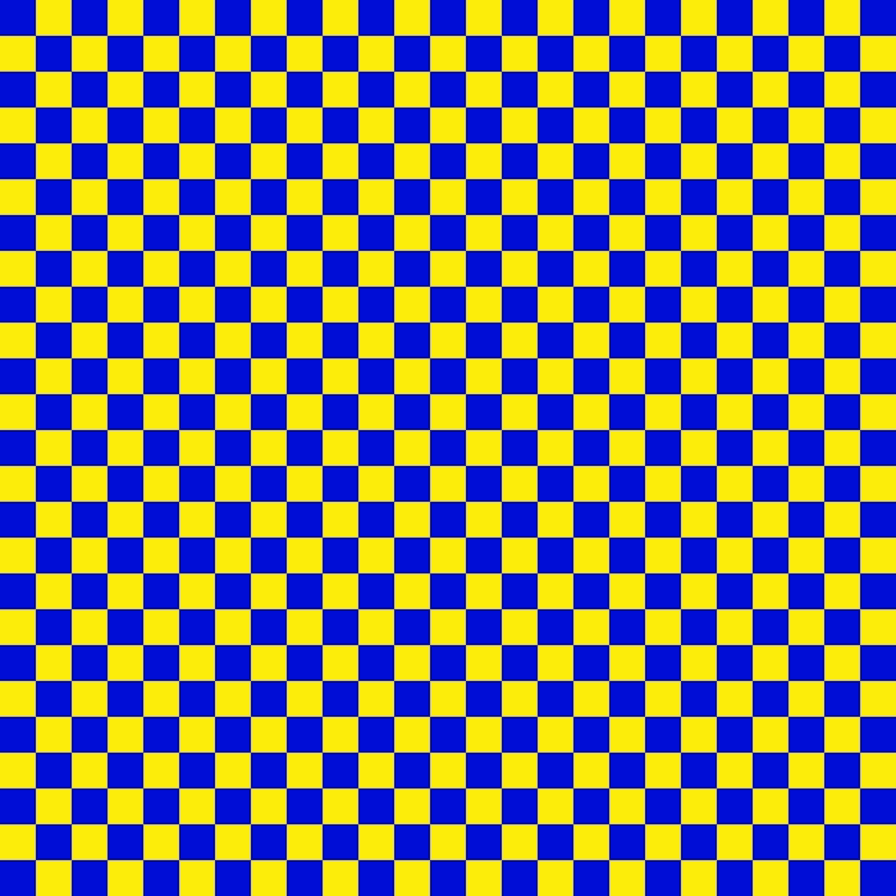
A three.js fragment shader for this pattern:

```glsl
#define CELLS 25.0
#define EDGE_SOFTNESS 0.025
#define FRINGE_INNER 0.035
#define FRINGE_OUTER 0.062
#define BLUE vec3(0.00, 0.05, 0.84)
#define NAVY vec3(0.01, 0.02, 0.47)
#define CREAM vec3(0.91, 0.88, 0.48)
#define YELLOW vec3(0.99, 0.93, 0.04)

varying vec2 vUv;

// Distance to the nearest cell border, negative in blue cells.
// The outer rim of the canvas does not count as a border.
float checkerDistance(vec2 p) {
  vec2 cell = floor(p);
  vec2 border = clamp(floor(p + 0.5), 1.0, CELLS - 1.0);
  vec2 gap = abs(p - border);
  float parity = mod(cell.x + cell.y, 2.0);
  return min(gap.x, gap.y) * (parity < 0.5 ? -1.0 : 1.0);
}

// Blue darkens to navy at a border, then cream brightens to yellow.
vec3 checkerColor(float d) {
  vec3 blueSide = mix(BLUE, NAVY, smoothstep(-FRINGE_OUTER, -FRINGE_INNER, d));
  vec3 yellowSide = mix(CREAM, YELLOW, smoothstep(FRINGE_INNER, FRINGE_OUTER, d));
  return mix(blueSide, yellowSide, smoothstep(-EDGE_SOFTNESS, EDGE_SOFTNESS, d));
}

void main() {
  float d = checkerDistance(vUv * CELLS);
  gl_FragColor = vec4(checkerColor(d), 1.0);
}
```
